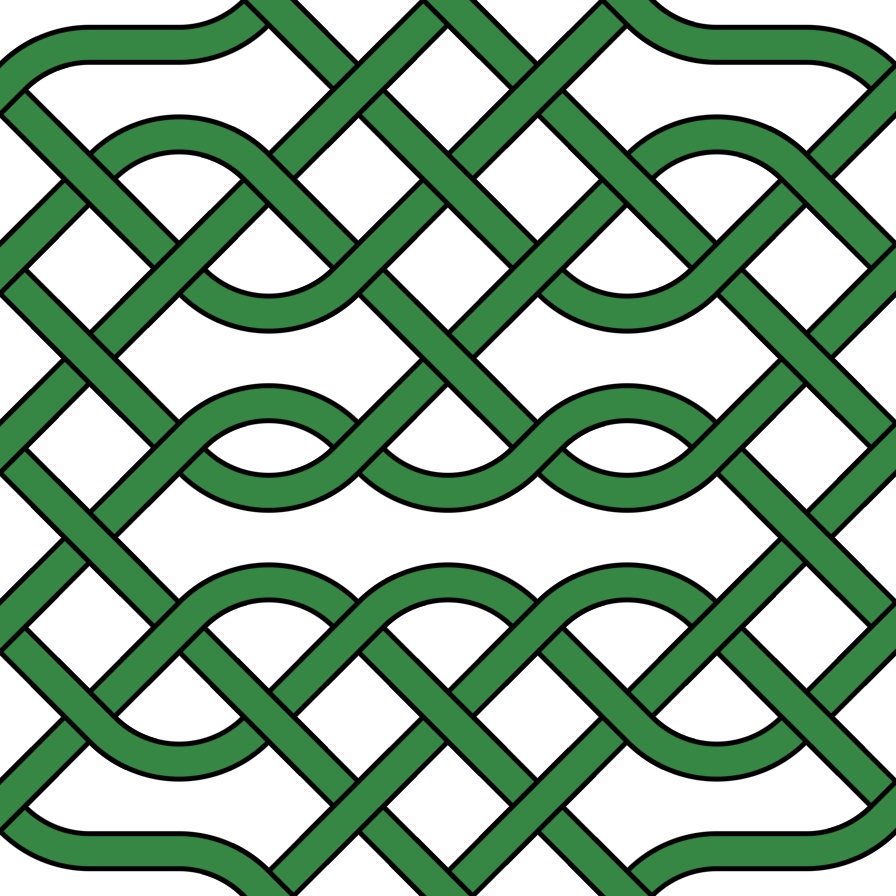
A WebGL 2 fragment shader for this pattern:

```glsl
#version 300 es
precision highp float;
// Interlaced green knotwork: alternating diagonal ribbons with rounded turns.
#define GRID 10.0
#define RIBBON_HALF 0.223
#define FILL_HALF 0.168
#define TURN_RADIUS 1.2071
#define SOFTNESS 0.8
#define FILL_COLOR vec3(0.212, 0.525, 0.267)
#define LINE_COLOR vec3(0.0)
#define PAPER_COLOR vec3(1.0)

uniform vec2 u_resolution;
out vec4 fragColor;

// True where a crossing is replaced by two ribbons turning away from each other.
bool isTurn(vec2 node) {
    vec2 fold = 5.0 - abs(node - 5.0);
    bool corner = fold.y < 1.5 && abs(fold.x - fold.y - 1.0) < 0.5;
    bool row = abs(fold.y - 4.0) < 0.5;
    bool side = abs(fold.x - 3.0) < 0.5;
    bool center = node.y > 5.0 && fold.x > 4.5;
    return corner || (row && (side || center));
}

float segmentDistance(vec2 p, vec2 a, vec2 b) {
    vec2 ab = b - a;
    return length(p - a - ab * clamp(dot(p - a, ab) / dot(ab, ab), 0.0, 1.0));
}

// Ribbon from a turn at the origin to a crossing at (1, 1): arc, then straight.
float turnDistance(vec2 p) {
    vec2 joint = vec2(TURN_RADIUS * sqrt(0.5));
    vec2 v = p - vec2(0.0, 0.5 + TURN_RADIUS);
    float d = segmentDistance(p, joint, vec2(1.0));
    bool onArc = v.x >= 0.0 && v.x <= -v.y;
    return onArc ? min(d, abs(length(v) - TURN_RADIUS)) : d;
}

// Distance to the ribbon piece joining a node to its diagonal neighbour.
float pieceDistance(vec2 local, vec2 node, vec2 dir) {
    vec2 p = local * dir;
    bool here = isTurn(node);
    bool there = isTurn(node + dir);
    if (here && there) return segmentDistance(p, vec2(0.0, 0.5), vec2(1.0, 0.5));
    if (here) return turnDistance(p);
    if (there) return turnDistance(1.0 - p);
    return segmentDistance(p, vec2(0.0), vec2(1.0));
}

// Paints an outlined ribbon over the colour below.
vec3 paintRibbon(vec3 below, float d, float aa) {
    vec3 ribbon = mix(FILL_COLOR, LINE_COLOR, smoothstep(-aa, aa, d - FILL_HALF));
    return mix(ribbon, below, smoothstep(-aa, aa, d - RIBBON_HALF));
}

void main() {
    vec2 p = gl_FragCoord.xy / u_resolution * GRID;
    p.y = GRID - p.y;
    float aa = SOFTNESS * GRID / min(u_resolution.x, u_resolution.y);

    // Nearest node of the diagonal lattice, where x + y is odd
    vec2 diagonal = 2.0 * floor(vec2(p.x + p.y, p.x - p.y) * 0.5) + 1.0;
    vec2 node = 0.5 * vec2(diagonal.x + diagonal.y, diagonal.x - diagonal.y);
    vec2 local = p - node;

    // Falling and rising strands through the node
    float falling = min(pieceDistance(local, node, vec2(1.0, 1.0)),
                        pieceDistance(local, node, vec2(-1.0, -1.0)));
    float rising = min(pieceDistance(local, node, vec2(1.0, -1.0)),
                       pieceDistance(local, node, vec2(-1.0, 1.0)));

    // Upper strand alternates by column
    bool oddColumn = mod(node.x, 2.0) > 0.5;
    float over = oddColumn ? falling : rising;
    float nearest = min(falling, rising);

    vec3 color = paintRibbon(PAPER_COLOR, nearest, aa);
    if (!isTurn(node)) color = paintRibbon(color, over, aa);
    fragColor = vec4(color, 1.0);
}
```
